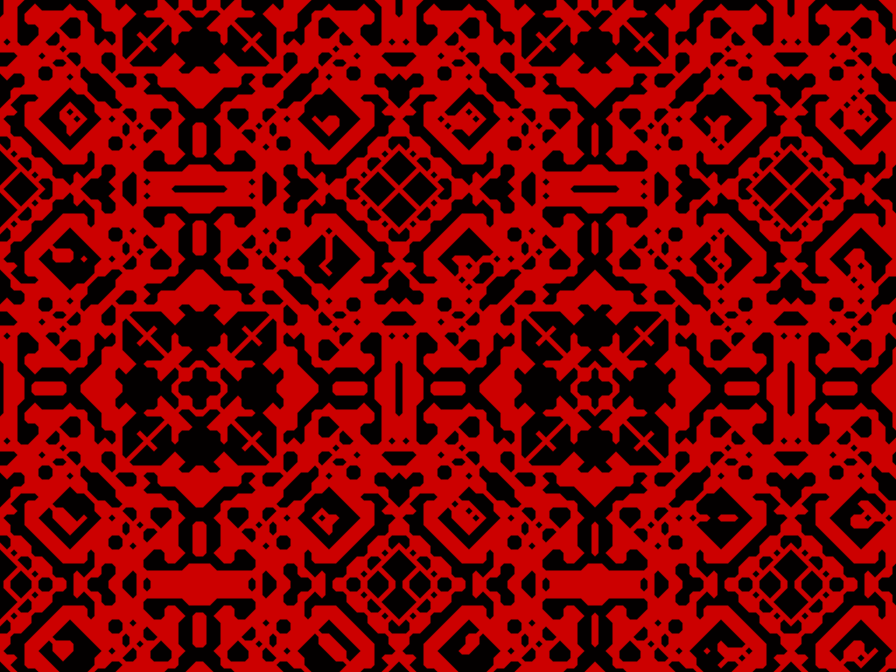
Give the GLSL for this pattern, as a Shadertoy shader.

```glsl
#define CELLS_DOWN 96.0
#define PERIOD vec2(56.67, 56.3)
#define AXIS vec2(0.0, 12.5)
#define DIAMOND_CENTER 10.0
#define STRIP_EDGE 20.0
#define ROSETTE_CENTER 21.0
#define NOISE_SCALE 0.64
#define RED_LEVEL 0.49
#define PIT_CHANCE 0.05
#define EDGE_SOFTNESS 0.8
#define RED vec3(0.80, 0.0, 0.0)
#define BLACK vec3(0.01, 0.0, 0.0)

float hash(vec2 p) {
    vec3 h = fract(p.xyx * vec3(0.1031, 0.1030, 0.0973));
    h += dot(h, h.yzx + 33.33);
    return fract((h.x + h.y) * h.z);
}

float valueNoise(vec2 p) {
    vec2 cell = floor(p), f = fract(p);
    f = f * f * (3.0 - 2.0 * f);
    float low = mix(hash(cell), hash(cell + vec2(1, 0)), f.x);
    float high = mix(hash(cell + vec2(0, 1)), hash(cell + 1.0), f.x);
    return mix(low, high, f.y);
}

float diamondLength(vec2 p) {
    return abs(p.x) + abs(p.y);
}

// Colour of one grid node: 1 is red, 0 is black
float nodeColor(vec2 node) {
    // Mirror in both axes and across the diagonal
    vec2 home = (node - AXIS) / PERIOD;
    vec2 q = floor(abs(home - round(home)) * PERIOD + 0.5);
    q = vec2(max(q.x, q.y), min(q.x, q.y));

    // Fine maze, bent along diamond shaped ripples
    float n = valueNoise(q * NOISE_SCALE + 17.0);
    float d = diamondLength(q - DIAMOND_CENTER);
    bool red = n + 0.16 * cos((d - 11.0) * 1.4) > RED_LEVEL;

    // Thin strip borders and dark diagonal bands
    if (q.x == STRIP_EDGE && hash(q) > 0.15) red = true;
    if (abs(q.x + q.y - 46.0) + 4.0 * (n - 0.5) < 1.2) red = false;

    // Rosette with a cross inside a ring
    vec2 petal = abs(q - ROSETTE_CENTER);
    float rosette = length(petal);
    if (rosette < 4.6) red = rosette > 3.7 || (petal.x == petal.y && rosette < 3.0);

    // Nested diamonds, with a core that differs in each repeat
    float r = d + 4.0 * (n - 0.5);
    if (r < 11.0 && q.x < STRIP_EDGE) {
        float coreNoise = valueNoise(node * 0.37) - 0.5;
        bool hollow = d > 2.2 + 4.0 * coreNoise && d < 4.5;
        red = r > 10.0 || (r < 8.0 && !hollow);
    }

    // Small ringed cross where the mirror axes meet
    float m = q.x + q.y;
    if (m < 6.5) red = m > 5.0 || q.x == q.y;

    // Scattered pits
    if (hash(q + 71.0) < PIT_CHANCE) red = false;
    return red ? 1.0 : 0.0;
}

// Signed distance to the chamfered outline, positive in red
float outline(vec2 p) {
    vec2 cell = floor(p), f = fract(p);
    float corner[4];
    float count = 0.0, redCut = -1.0, blackCut = -1.0;
    for (int i = 0; i < 4; i++) {
        vec2 offset = vec2(i % 2, i / 2);
        corner[i] = nodeColor(cell + offset);
        float cut = (0.5 - diamondLength(f - offset)) * 0.7071;
        count += corner[i];
        if (corner[i] > 0.5) redCut = max(redCut, cut);
        else blackCut = max(blackCut, cut);
    }
    // Straight edges between equal neighbours
    if (count == 2.0) {
        float side = corner[0] * 2.0 - 1.0;
        if (corner[0] == corner[1]) return side * (0.5 - f.y);
        if (corner[0] == corner[2]) return side * (0.5 - f.x);
    }
    return count < 2.0 ? redCut : -blackCut;
}

void mainImage(out vec4 fragColor, in vec2 fragCoord) {
    float pixel = CELLS_DOWN / iResolution.y;
    float edge = outline(fragCoord * pixel);
    float cover = smoothstep(-EDGE_SOFTNESS * pixel, EDGE_SOFTNESS * pixel, edge);
    fragColor = vec4(mix(BLACK, RED, cover), 1.0);
}
```
